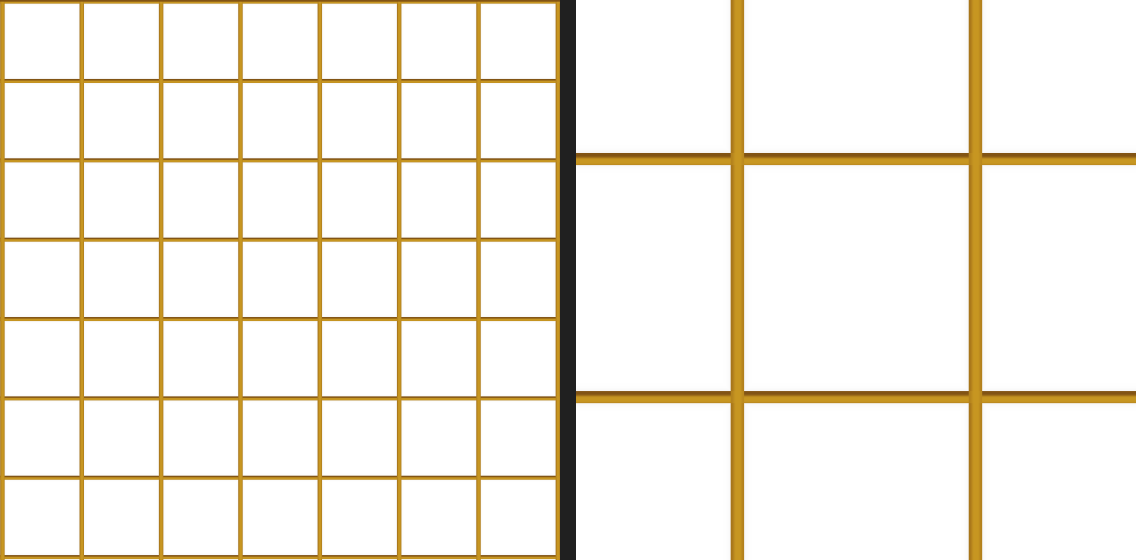
Left, the full canvas; right, a detail of the centre.
This pattern is drawn by a Shadertoy shader. Its source:

```glsl
// A seven by seven lattice of thin golden bars on white.
// Each axis is folded to its nearest bar; a cross-section ramp shades
// the rounded verticals and the horizontals, which are dark along the top.

const float CELLS = 7.0;
const float PITCH = 0.1417;
const vec2 FIRST_BAR = vec2(0.0043, 0.0052);
const vec2 BAR_WIDTH = vec2(0.0080, 0.0072);

const vec3 WHITE = vec3(1.0);
const vec3 GOLD = vec3(0.78, 0.59, 0.13);
const vec3 OCHRE = vec3(0.70, 0.50, 0.11);
const vec3 BROWN = vec3(0.51, 0.33, 0.08);

// Signed offset from the nearest bar of one axis
float barOffset(float coord, float first, float pitch, float cells) {
    float index = clamp(round((coord - first) / pitch), 0.0, cells);
    return coord - first - index * pitch;
}

// Antialiased coverage of a bar
float barMask(float offset, float width, float pixel) {
    return clamp((0.5 * width - abs(offset)) / pixel + 0.5, 0.0, 1.0);
}

// Rounded bar: ochre flanks, gold ridge, slightly deeper left side
vec3 verticalTone(float across) {
    float ridge = 1.0 - smoothstep(0.12, 0.42, abs(across - 0.04));
    vec3 flank = mix(OCHRE, BROWN, 0.25 * smoothstep(0.2, 0.5, -across));
    return mix(flank, GOLD, ridge);
}

// Bar lit from below: gold belly, brown upper edge
vec3 horizontalTone(float across) {
    vec3 body = mix(OCHRE, GOLD, 1.0 - smoothstep(0.1, 0.4, abs(across + 0.2)));
    return mix(body, BROWN, smoothstep(0.0, 0.3, across));
}

void mainImage(out vec4 fragColor, in vec2 fragCoord) {
    vec2 uv = fragCoord / iResolution.xy;
    vec2 pixel = 1.0 / iResolution.xy;

    vec2 offset = vec2(barOffset(uv.x, FIRST_BAR.x, PITCH, CELLS),
                       barOffset(uv.y, FIRST_BAR.y, PITCH, CELLS));
    vec2 across = offset / BAR_WIDTH;
    float vertical = barMask(offset.x, BAR_WIDTH.x, pixel.x);
    float horizontal = barMask(offset.y, BAR_WIDTH.y, pixel.y);

    // Faint soft halo beside the bars
    vec2 gap = max(abs(offset) - 0.5 * BAR_WIDTH, 0.0);
    float halo = exp(-min(gap.x, gap.y) / 0.0015);
    vec3 color = WHITE * (1.0 - 0.04 * halo);

    // Verticals pass over the horizontals and brighten at the joints
    color = mix(color, horizontalTone(across.y), horizontal);
    vec3 upright = mix(verticalTone(across.x), GOLD, 0.4 * horizontal);
    color = mix(color, upright, vertical);

    // Unbroken dark rim along the top of the frame
    float rim = smoothstep(0.9955, 0.9985, uv.y);
    color = mix(color, BROWN, rim);

    fragColor = vec4(color, 1.0);
}
```
